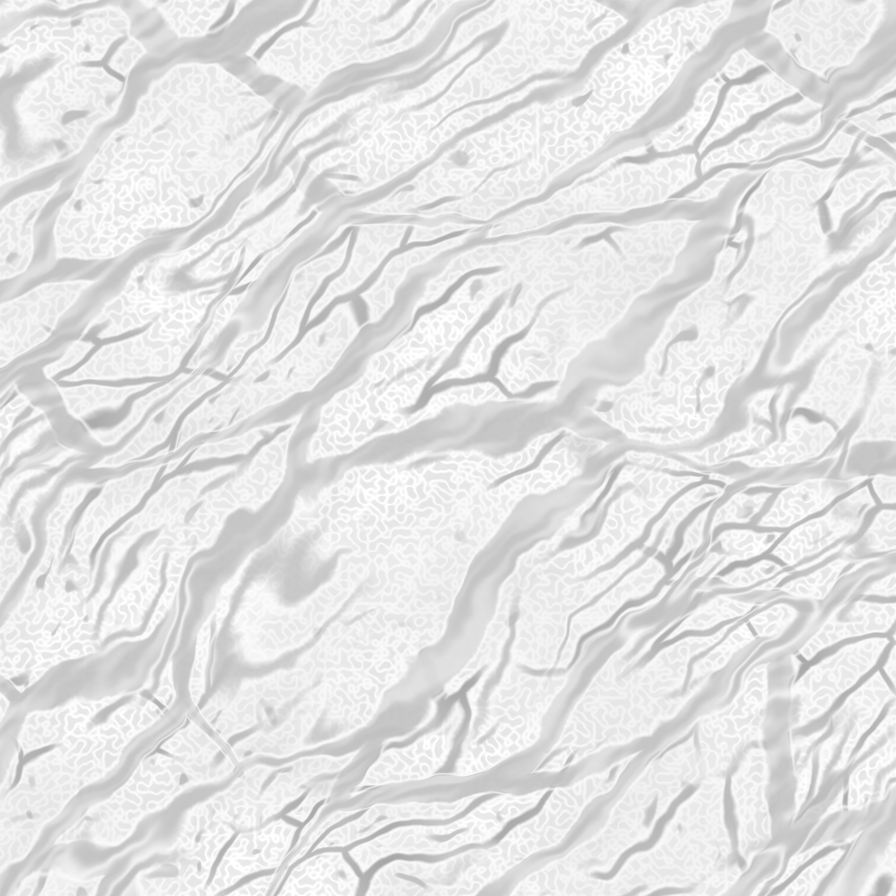
Give the GLSL for this texture map, as a WebGL 2 fragment shader.

```glsl
#version 300 es
precision highp float;

uniform vec2 u_resolution;
out vec4 outColor;

// Tones
const float WHITE = 0.985;
const float STONE = 0.945;
const float VEIN_PALE = 0.875;
const float VEIN_DARK = 0.765;
const float CRACK_TONE = 0.735;
const float STREAK_TONE = 0.76;
const float SPECK_TONE = 0.77;

// Layout, in canvas units
const float GRAIN_ANGLE = 0.68;
const vec2 VEIN_FREQ = vec2(2.7, 7.6);
const vec2 CRACK_FREQ = vec2(6.5, 19.0);
const vec2 STREAK_FREQ = vec2(4.5, 20.0);
const vec2 FIBRE_FREQ = vec2(9.0, 75.0);
const float VEIN_WIDTH = 0.0115;
const float CRACK_WIDTH = 0.0042;
const float STREAK_WIDTH = 0.003;
const float RIM_WIDTH = 0.0022;
const float SOFTNESS = 0.0022;
const float HALO_REACH = 0.018;
const float SPECK_FREQ = 44.0;
const float PORE_FREQ = 95.0;

vec2 hash2(vec2 p) {
    vec3 q = fract(p.xyx * vec3(0.1031, 0.1030, 0.0973));
    q += dot(q, q.yzx + 33.33);
    return fract((q.xx + q.yz) * q.zy);
}

float cornerSlope(vec2 cell, vec2 offset) {
    float angle = 6.2832 * hash2(cell).x;
    return dot(vec2(cos(angle), sin(angle)), offset);
}

float gradientNoise(vec2 p) {
    vec2 i = floor(p), f = fract(p), e = vec2(1.0, 0.0);
    vec2 u = f * f * f * (f * (f * 6.0 - 15.0) + 10.0);
    float low = mix(cornerSlope(i, f), cornerSlope(i + e, f - e), u.x);
    float high = mix(cornerSlope(i + e.yx, f - e.yx), cornerSlope(i + 1.0, f - 1.0), u.x);
    return mix(low, high, u.y);
}

vec2 noise2(vec2 p) {
    return vec2(gradientNoise(p), gradientNoise(p + 57.3));
}

// Distance in canvas units to the nearest border of stretched cells
float cellBorder(vec2 p, vec2 freq) {
    vec2 base = floor(p * freq), f = fract(p * freq);
    vec2 home = vec2(0.0), nearest = vec2(0.0);
    float best = 9.0;
    for (int y = -1; y <= 1; y++)
    for (int x = -1; x <= 1; x++) {
        vec2 cell = vec2(x, y);
        vec2 toSeed = cell + hash2(base + cell) - f;
        float d = dot(toSeed, toSeed);
        if (d < best) { best = d; home = cell; nearest = toSeed; }
    }
    float border = 1.0;
    for (int y = -2; y <= 2; y++)
    for (int x = -2; x <= 2; x++) {
        vec2 cell = home + vec2(x, y);
        vec2 toSeed = cell + hash2(base + cell) - f;
        vec2 across = toSeed - nearest;
        if (dot(across, across) > 1e-5)
            border = min(border, dot(0.5 * (toSeed + nearest), across) / length(across * freq));
    }
    return border;
}

// Lays a line with pale rims over the tone
float layLine(float tone, float d, float width, float lineTone, float amount) {
    float rim = (d - width - 1.3 * RIM_WIDTH) / RIM_WIDTH;
    tone = mix(tone, WHITE, 0.75 * amount * exp(-rim * rim));
    return mix(tone, lineTone, amount * (1.0 - smoothstep(width - SOFTNESS, width + SOFTNESS, d)));
}

void main() {
    vec2 uv = gl_FragCoord.xy / u_resolution.y;

    // Bend space, then turn it along the grain
    vec2 bent = uv + 0.11 * noise2(uv * 2.3 + 3.7) + 0.035 * noise2(uv * 7.0)
              + 0.014 * noise2(uv * 19.0) + 0.005 * noise2(uv * 46.0);
    float c = cos(GRAIN_ANGLE), s = sin(GRAIN_ANGLE);
    vec2 grain = mat2(c, -s, s, c) * bent + 11.0;

    // Porous stone: a pale net around greyer pores
    float patches = gradientNoise(uv * 5.0 + 21.0);
    float net = 1.0 - smoothstep(0.0, 0.3, abs(gradientNoise(uv * PORE_FREQ)));
    float netStrength = 0.045 + 0.05 * smoothstep(-0.3, 0.3, patches);
    float tone = STONE + 0.035 * patches + netStrength * (net - 0.45);
    tone += 0.02 * gradientNoise(grain * vec2(12.0, 34.0));

    // Dark specks and short flecks
    float speckMask = smoothstep(-0.25, 0.2, gradientNoise(uv * 6.0 + 40.0));
    float speck = gradientNoise(grain * SPECK_FREQ * vec2(0.75, 1.15));
    tone = mix(tone, SPECK_TONE, speckMask * smoothstep(0.32, 0.48, speck));

    // Fine broken cracks
    float crackMask = smoothstep(-0.14, 0.1, gradientNoise(uv * 4.0 + 70.0)
                    + 0.6 * gradientNoise(uv * 13.0 + 9.0));
    float crackDistance = cellBorder(grain + 5.0, CRACK_FREQ);
    float crackTone = CRACK_TONE + 0.12 * gradientNoise(uv * 15.0 + 33.0);
    float crackWidth = CRACK_WIDTH * (0.45 + 0.55 * crackMask);
    tone = layLine(tone, crackDistance, crackWidth, crackTone, crackMask);

    // Broad veins with a soft halo and fibres inside
    float veinDistance = cellBorder(grain, VEIN_FREQ);
    float veinWidth = VEIN_WIDTH * clamp(1.0 + 1.7 * gradientNoise(uv * 4.5 + 14.0), 0.4, 1.8);
    float fibre = gradientNoise(grain * FIBRE_FREQ) + 0.5 * gradientNoise(uv * 9.0 + 81.0);
    float core = 0.25 * (1.0 - smoothstep(0.0, veinWidth, veinDistance));
    float veinTone = mix(VEIN_PALE, VEIN_DARK, smoothstep(-0.35, 0.45, fibre + core));
    tone -= 0.045 * exp(-veinDistance / HALO_REACH);
    tone = layLine(tone, veinDistance, veinWidth, veinTone, 0.92);

    // Long thin streaks along the grain
    float streakMask = smoothstep(0.0, 0.22, gradientNoise(uv * 5.0 + 95.0));
    float streakDistance = abs(gradientNoise(grain * STREAK_FREQ + 17.0)) / STREAK_FREQ.y;
    tone = layLine(tone, streakDistance, STREAK_WIDTH, STREAK_TONE, 0.85 * streakMask);

    outColor = vec4(vec3(clamp(tone, 0.0, 1.0)), 1.0);
}
```
